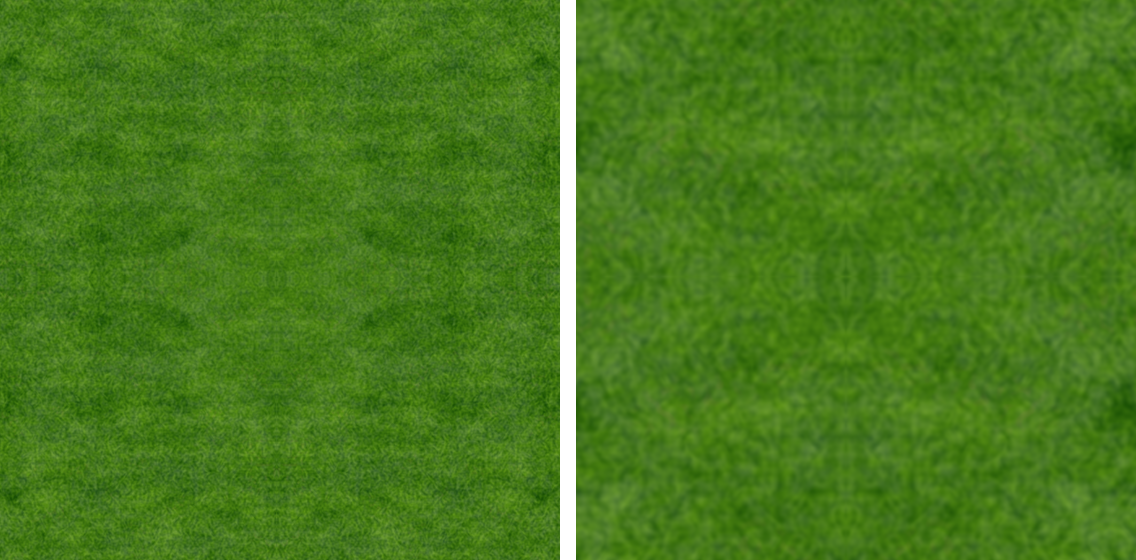
Left, the full canvas; right, a detail of the centre.
This texture is drawn by a Shadertoy shader. Its source:

```glsl
// Mown grass lawn, mirrored left-right and top-bottom, with a faint lattice of dark tufts.

float hash(vec2 p) {
    return fract(sin(dot(p, vec2(127.1, 311.7))) * 43758.55);
}

// Dot product of a random unit gradient with the offset from its lattice corner
float corner(vec2 cell, vec2 offset, vec2 period) {
    float angle = 6.2832 * hash(mod(cell, period));
    return dot(vec2(cos(angle), sin(angle)), offset);
}

// Gradient noise that wraps after "period" cells, roughly -1 to 1
float noise(vec2 p, vec2 period) {
    vec2 i = floor(p), f = fract(p), e = vec2(1, 0);
    vec2 u = f * f * f * (f * (f * 6.0 - 15.0) + 10.0);
    float low = mix(corner(i, f, period), corner(i + e.xy, f - e.xy, period), u.x);
    float high = mix(corner(i + e.yx, f - e.yx, period), corner(i + e.xx, f - e.xx, period), u.x);
    return 1.4 * mix(low, high, u.y);
}

float noise(vec2 p) {
    return noise(p, vec2(512));
}

// Clumps: each octave blends a repeating patch with a free one
float clumps(vec2 p, vec2 tile) {
    float sum = 0.0, amp = 0.5;
    vec2 freq = vec2(3, 5);
    for (int k = 0; k < 4; k++) {
        sum += amp * (0.6 * noise(tile * freq, freq) + 0.8 * noise(p * freq * 6.0 + 17.0 * float(k)));
        freq *= 2.0;
        amp *= 0.72;
    }
    return sum;
}

// Short blades leaning left or right, chosen patch by patch, over fine grain
float blades(vec2 p) {
    vec2 q = p + 0.003 * vec2(noise(p * 60.0), noise(p * 60.0 + 31.0));
    float left = noise(vec2(q.x + 0.7 * q.y, 0.5 * (q.y - 0.7 * q.x)) * 150.0 + 90.0);
    float right = noise(vec2(q.x - 0.7 * q.y, 0.5 * (q.y + 0.7 * q.x)) * 150.0 + 230.0);
    float lean = smoothstep(-0.2, 0.2, noise(p * 45.0 + 7.0));
    return mix(left, right, lean) + 0.6 * noise(p * 215.0 + 11.0);
}

// Dark ragged tufts of uneven strength on a square lattice
float tufts(vec2 p, vec2 tile) {
    vec2 id = floor(tile + 0.5);
    vec2 d = tile - id + 0.14 * vec2(noise(p * 50.0 + 3.0), noise(p * 50.0 + 57.0));
    d *= vec2(5.5, 9.0);
    return exp(-dot(d, d)) * mix(0.35, 1.0, hash(id + 5.0)) * smoothstep(0.08, 0.2, length(p));
}

void mainImage(out vec4 fragColor, in vec2 fragCoord) {
    // Mirror fold, slightly off centre
    vec2 uv = fragCoord / iResolution.xy;
    vec2 p = abs(uv - vec2(0.494, 0.502));
    vec2 tile = (p - vec2(0.175, 0.073)) / 0.153;

    // Light and shade, calmer toward the middle
    float contrast = mix(0.8, 1.05, smoothstep(0.08, 0.4, length(p)));
    float shade = 0.36 * noise(p * vec2(6, 8) + 40.0);
    shade += contrast * (0.8 * clumps(p, tile) + 0.72 * blades(p));
    shade = 0.6 + shade - 0.9 * tufts(p, tile);

    // Deep to bright green, washed out in pale patches
    vec3 grass = mix(vec3(0.195, 0.405, 0.055), vec3(0.31, 0.52, 0.085), clamp(shade, -0.8, 1.7));
    float pale = 0.32 + 0.6 * noise(p * vec2(11, 16) + 71.0) + 0.75 * noise(p * 65.0 + 19.0)
               + 0.6 * noise(p * 150.0 + 43.0) + 0.35 * (shade - 0.6);
    grass += clamp(pale, -0.2, 1.4) * vec3(0.025, 0.0, 0.085);

    // Sparse straw-coloured wear
    float dry = smoothstep(0.1, 0.6, noise(p * vec2(14, 22) + 101.0));
    grass += dry * smoothstep(0.0, 0.6, noise(p * 140.0 + 13.0)) * vec3(0.035, -0.005, 0.03);

    fragColor = vec4(clamp(grass, 0.0, 1.0), 1.0);
}
```
